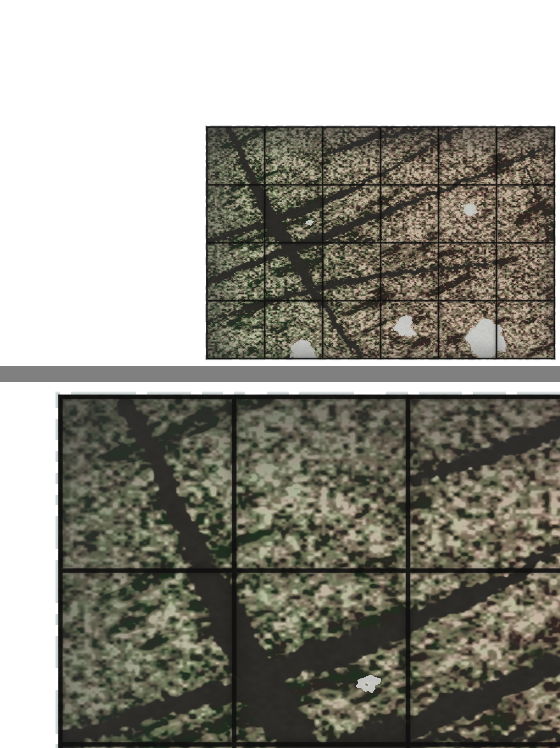
Top: the whole. Bottom: its middle third, enlarged.
A Shadertoy shader for this texture:

```glsl
// A cracked, grainy stone slab cut by a dark square grid, set low and right on white.
#define PANEL_ORIGIN vec2(0.565, 0.020)
#define CELL_SIZE 0.1583
#define GRID vec2(6.0, 4.0)
#define GRAIN_SCALE vec2(25.0, 32.0)
#define GRAIN_CONTRAST 1.45
#define LINE_HALF_WIDTH 0.013
#define CRACK_ROUGHNESS 0.13
#define CRACKS 8
#define PATCHES 5

const vec3 CHARCOAL = vec3(0.16, 0.155, 0.14);
const vec3 OLIVE = vec3(0.47, 0.44, 0.36);
const vec3 SAND = vec3(0.75, 0.71, 0.64);
const vec3 LICHEN = vec3(0.81, 0.81, 0.80);

float hash(vec2 p) {
    return fract(sin(dot(p, vec2(127.1, 311.7))) * 43758.5453);
}

float noise(vec2 p) {
    vec2 i = floor(p), f = fract(p);
    f = f * f * (3.0 - 2.0 * f);
    return mix(mix(hash(i), hash(i + vec2(1, 0)), f.x),
               mix(hash(i + vec2(0, 1)), hash(i + vec2(1, 1)), f.x), f.y);
}

float fbm(vec2 p) {
    float sum = 0.0, amp = 0.5;
    for (int i = 0; i < 4; i++) {
        sum += amp * noise(p);
        p = mat2(1.6, 1.2, -1.2, 1.6) * p + 7.3;
        amp *= 0.5;
    }
    return sum / 0.9375;
}

// Signed distance to a bowed stroke; shape = bow, half width, widest point.
float strokeDist(vec2 p, vec4 ends, vec3 shape) {
    vec2 d = ends.zw - ends.xy, q = p - ends.xy;
    float t = clamp(dot(q, d) / dot(d, d), 0.0, 1.0);
    vec2 bow = normalize(vec2(-d.y, d.x)) * shape.x * 4.0 * t * (1.0 - t);
    float swell = 0.3 + 0.7 * exp(-14.0 * (t - shape.z) * (t - shape.z));
    return length(q - d * t - bow) - shape.y * swell;
}

// Signed distance to the nearest crack, in grid cells.
float crackDist(vec2 p) {
    vec4 ends[CRACKS] = vec4[CRACKS](
        vec4(0.0, 1.32, 5.9, 3.66), vec4(0.0, 2.03, 4.3, 3.95),
        vec4(0.38, 4.0, 2.64, 0.04), vec4(0.0, 0.64, 5.1, 1.65),
        vec4(5.5, 3.32, 6.0, 2.2), vec4(2.0, 3.5, 3.9, 3.95),
        vec4(1.2, 2.4, 2.1, 2.72), vec4(1.5, 1.9, 2.9, 2.05));
    vec3 shapes[CRACKS] = vec3[CRACKS](
        vec3(-0.02, 0.075, 0.3), vec3(-0.2, 0.065, 0.3),
        vec3(-0.14, 0.115, 0.44), vec3(0.2, 0.05, 0.45),
        vec3(0.0, 0.025, 0.2), vec3(0.08, 0.045, 0.4),
        vec3(0.03, 0.09, 0.3), vec3(0.04, 0.035, 0.2));
    float d = 9.0;
    for (int i = 0; i < CRACKS; i++) d = min(d, strokeDist(p, ends[i], shapes[i]));
    return d;
}

// Signed distance to the pale lichen patches; z is the radius.
float patchDist(vec2 p) {
    vec3 spots[PATCHES] = vec3[PATCHES](
        vec3(4.53, 2.54, 0.12), vec3(4.81, 0.33, 0.33), vec3(3.43, 0.58, 0.19),
        vec3(1.64, 0.12, 0.19), vec3(1.78, 2.40, 0.06));
    float d = 9.0;
    for (int i = 0; i < PATCHES; i++) d = min(d, length(p - spots[i].xy) - spots[i].z);
    return d;
}

vec3 stone(vec2 g, float px) {
    // Fine wormy grain over broad mottling
    float mottle = fbm(g * 2.2);
    float grain = 0.65 * noise(g * GRAIN_SCALE) + 0.35 * noise(g * GRAIN_SCALE * 1.9 + 40.0);
    float tone = 0.53 + (grain - 0.5) * GRAIN_CONTRAST + (mottle - 0.5) * 0.4;

    // Ragged cracks, their soft shade and loose pits along the bedding
    vec2 ragged = vec2(fbm(g * 5.0), fbm(g * 5.0 + 31.0)) - 0.5;
    float crack = crackDist(g + ragged * CRACK_ROUGHNESS) + (grain - 0.5) * 0.05;
    vec2 bed = mat2(0.93, -0.37, 0.37, 0.93) * g;
    float pits = smoothstep(0.63, 0.74, fbm(bed * vec2(2.2, 5.5) + 13.0) + (grain - 0.5) * 0.12);
    tone -= 0.22 * exp(-max(crack, 0.0) * 11.0) + 0.5 * pits;

    tone = clamp(tone, 0.0, 1.0);
    vec3 col = mix(CHARCOAL, OLIVE, smoothstep(0.05, 0.5, tone));
    col = mix(col, SAND, smoothstep(0.45, 0.9, tone));

    // Green tint to the left, warm to the right
    float speckle = noise(g * GRAIN_SCALE * 0.8 + 90.0) - 0.5;
    vec3 tint = mix(vec3(-0.02, 0.02, -0.01), vec3(0.025, -0.005, -0.01), smoothstep(0.5, 4.0, g.x));
    col += tint + vec3(0.06, -0.04, 0.02) * speckle;

    // Lichen patches, then the crack floor
    float pale = patchDist(g + ragged * 0.3) + (grain - 0.5) * 0.1;
    col = mix(col, LICHEN - 0.06 * (1.0 - grain), 1.0 - smoothstep(-px, px, pale));
    return mix(col, CHARCOAL + 0.03 * grain, 1.0 - smoothstep(-px, px + 0.015, crack));
}

void mainImage(out vec4 fragColor, in vec2 fragCoord) {
    vec2 g = (fragCoord / iResolution.y - PANEL_ORIGIN) / CELL_SIZE;
    float px = 0.7 / (iResolution.y * CELL_SIZE);
    vec2 box = abs(g - 0.5 * GRID) - 0.5 * GRID;
    float edge = max(box.x, box.y);

    // Vignette, strongest along the top and left
    vec3 col = stone(g, px);
    float light = mix(0.62, 1.0, smoothstep(0.0, 0.8, g.x))
                * mix(0.55, 1.0, smoothstep(0.0, 0.75, GRID.y - g.y))
                * mix(0.8, 1.0, smoothstep(0.0, 0.4, min(g.y, GRID.x - g.x)));
    col = mix(vec3(0.19), col, light);

    // Grid lines with a faint shadow
    vec2 toLine = abs(g - floor(g + 0.5));
    float line = min(toLine.x, toLine.y);
    col *= 1.0 - 0.3 * exp(-line * 35.0);
    col = mix(col, vec3(0.06), 0.9 * (1.0 - smoothstep(-px, px, line - LINE_HALF_WIDTH)));

    // White surround with a broken grey fringe
    float fringe = (1.0 - smoothstep(0.02, 0.035, edge)) * step(0.4, hash(floor(g * 16.0)));
    vec3 surround = mix(vec3(1.0), vec3(0.80, 0.83, 0.83), fringe);
    col = mix(col, surround, smoothstep(-px, px, edge - LINE_HALF_WIDTH));
    fragColor = vec4(clamp(col, 0.0, 1.0), 1.0);
}
```
